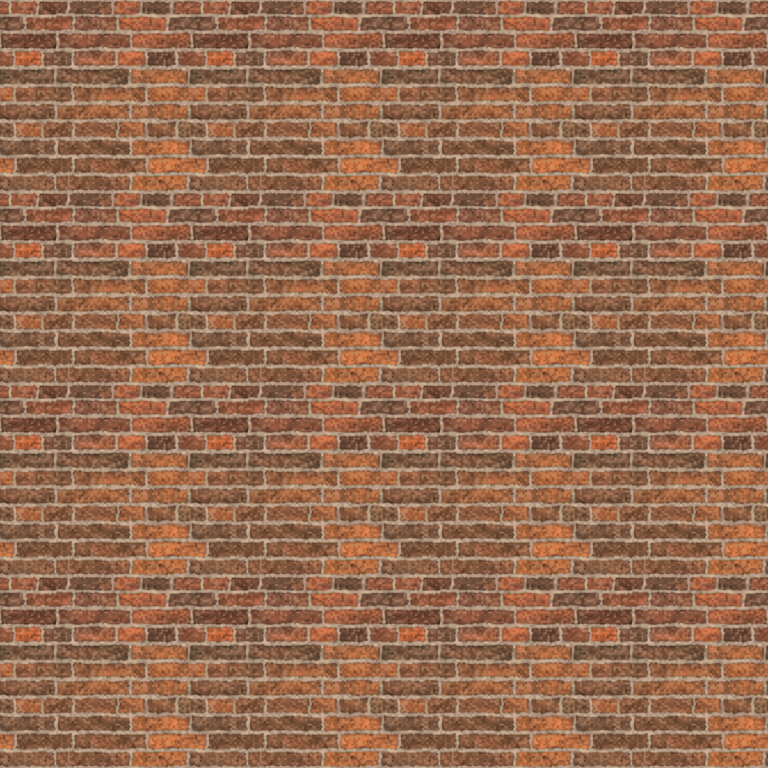
Write a WebGL 1 fragment shader that draws this texture.

```glsl
precision highp float;
// Weathered brick wall: stretcher and header courses with pale, rough mortar.
uniform vec2 u_resolution;

#define REPEATS 4.0          // wall patches across and down
#define COURSES 11.0         // brick rows in one patch
#define JOINT vec2(0.0085, 0.0105) // half mortar width, in patches
#define ROUNDING 0.007
#define ROUGHNESS 0.010      // wobble of the brick outlines
#define GRAIN 0.42           // contrast of the brick surface
#define UMBER vec3(0.42, 0.30, 0.215)
#define RUST vec3(0.585, 0.37, 0.25)
#define ORANGE vec3(0.78, 0.45, 0.26)
#define DUST vec3(0.66, 0.53, 0.43)
#define MORTAR vec3(0.71, 0.605, 0.515)

float hash(vec2 p) {
  return fract(sin(dot(p, vec2(127.1, 311.7))) * 43758.5453);
}

// Value noise that wraps after a whole number of cells per patch.
float noise(vec2 patchPos, vec2 cells, float seed) {
  vec2 p = patchPos * cells;
  vec2 i = floor(p);
  vec2 f = fract(p);
  f = f * f * (3.0 - 2.0 * f);
  vec2 a = mod(i, cells) + seed;
  vec2 b = mod(i + 1.0, cells) + seed;
  return mix(mix(hash(a), hash(vec2(b.x, a.y)), f.x),
             mix(hash(vec2(a.x, b.y)), hash(b), f.x), f.y);
}

// Signed distance to the brick (xy.x); y is its index, z its course.
vec3 brick(vec2 p, vec2 wobble) {
  // Courses, slightly uneven in height
  float v = COURSES * (p.y + wobble.y)
          + 0.2 * smoothstep(0.0, 0.15, p.y) * (1.0 - p.y);
  float course = mod(floor(v), COURSES);
  bool header = course < 0.5 || course == 3.0 || course == 7.0;
  bool mixedCourse = course == 1.0;

  // One long brick, then equal shorter ones
  float firstWidth = header || mixedCourse ? 0.23 : 0.39;
  float others = header ? 5.0 : (mixedCourse ? 3.0 : 2.0);
  float start = course < 0.5 ? 0.358 : mix(0.295, 0.382, mod(course, 2.0));
  start += 0.016 * (hash(vec2(course, 4.0)) - 0.5);
  float s = fract(p.x - start + wobble.x);
  s += 0.006 * sin(12.56637 * s) * (hash(vec2(course, 9.0)) * 2.0 - 1.0);

  float width = firstWidth;
  float along = s;
  float index = 0.0;
  if (s > firstWidth) {
    width = (1.0 - firstWidth) / others;
    float t = (s - firstWidth) / width;
    index = 1.0 + floor(t);
    along = fract(t) * width;
  }

  // Rounded box around the brick centre
  vec2 halfSize = 0.5 * vec2(width, 1.0 / COURSES) - JOINT;
  vec2 q = abs(vec2(along - 0.5 * width, (fract(v) - 0.5) / COURSES));
  q -= halfSize - ROUNDING;
  float d = length(max(q, 0.0)) + min(max(q.x, q.y), 0.0) - ROUNDING;
  return vec3(d, index, course);
}

vec3 brickColor(vec2 p, float index, float course, float grain, float blotch) {
  // Each course runs from brown through orange to dark
  float k = mod(index, 3.0);
  float tone = k < 0.5 ? 0.40 : (k < 1.5 ? 0.76 : 0.22);
  tone += 0.40 * (hash(vec2(index + 2.0, course + 5.0)) - 0.5);
  tone += 0.45 * (noise(p, vec2(9.0, 22.0), 31.0) - 0.5);
  tone = clamp(tone, 0.0, 1.0);
  vec3 color = mix(UMBER, RUST, min(tone * 2.0, 1.0));
  color = mix(color, ORANGE, max(tone * 2.0 - 1.0, 0.0));

  // Redder at the top of the patch, greyer on some bricks
  color *= mix(vec3(1.0), vec3(1.0, 0.93, 0.97), step(course, 3.5));
  float grey = hash(vec2(course + 17.0, index + 3.0)) * (1.0 - tone);
  color = mix(color, vec3(0.52, 0.42, 0.34), 0.4 * grey);

  // Surface relief, pale dust and dark pits
  color *= 1.0 + GRAIN * (grain - 0.5) + 0.30 * (blotch - 0.5);
  color = mix(color, DUST, 0.5 * smoothstep(0.62, 0.95, grain));
  float pits = smoothstep(0.80, 0.95, noise(p, vec2(46.0, 52.0), 71.0));
  return color * (1.0 - 0.25 * pits);
}

void main() {
  vec2 uv = gl_FragCoord.xy / u_resolution;
  vec2 p = fract(vec2(uv.x, 1.0 - uv.y) * REPEATS);
  float pixel = REPEATS / min(u_resolution.x, u_resolution.y);

  float grain = noise(p, vec2(84.0), 11.0);
  float blotch = noise(p, vec2(24.0, 38.0), 23.0);
  vec2 wobble = vec2(noise(p, vec2(26.0, 30.0), 41.0),
                     noise(p, vec2(22.0, 33.0), 53.0)) - 0.5;
  vec3 b = brick(p, wobble * ROUGHNESS);
  float d = b.x + 0.005 * (grain - 0.5);

  // Mortar, shaded where it meets the bricks
  vec3 mortar = MORTAR * (1.0 + 0.24 * (grain - 0.5) + 0.16 * (blotch - 0.5));
  mortar *= 1.0 - 0.14 * (1.0 - smoothstep(0.0, 0.008, d));

  // Bricks, darker along their worn rims
  vec3 face = brickColor(p, b.y, b.z, grain, blotch);
  face *= 1.0 - 0.12 * smoothstep(-0.010, 0.0, d);

  float edge = 0.75 * pixel + 0.001;
  vec3 color = mix(face, mortar, smoothstep(-edge, edge, d));
  gl_FragColor = vec4(color, 1.0);
}
```
